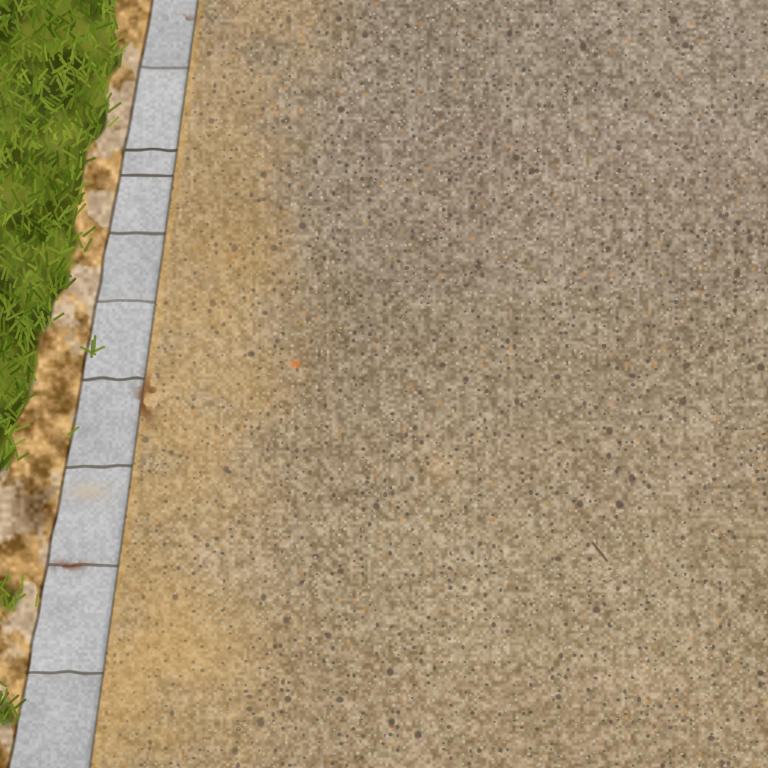
Give the GLSL for this texture, as a three.js fragment shader.

```glsl
// A sandy asphalt path with a pale stone kerb, a dirt verge and grass.
// Slanted lines split the regions; layered value noise, scattered pebbles
// and blades grown from jittered cells give each its surface.
varying vec2 vUv;

float hash(vec2 p) {
  return fract(sin(dot(p, vec2(127.1, 311.7))) * 43758.5453);
}

vec2 hash2(vec2 p) {
  return vec2(hash(p), hash(p + 37.7));
}

float noise(vec2 p) {
  vec2 i = floor(p), f = fract(p);
  f = f * f * (3.0 - 2.0 * f);
  return mix(mix(hash(i), hash(i + vec2(1.0, 0.0)), f.x),
             mix(hash(i + vec2(0.0, 1.0)), hash(i + 1.0), f.x), f.y);
}

float fbm(vec2 p) {
  float sum = 0.0, amp = 0.53;
  for (int i = 0; i < 4; i++) {
    sum += amp * noise(p);
    p = p * 2.03 + 17.3;
    amp *= 0.5;
  }
  return sum;
}

float segment(vec2 p, vec2 a, vec2 b) {
  vec2 d = b - a;
  return length(p - a - d * clamp(dot(p - a, d) / dot(d, d), 0.0, 1.0));
}

float blob(vec2 p, vec2 center, vec2 radius) {
  vec2 q = (p - center) / radius;
  return exp(-dot(q, q));
}

// Coverage of small stones, one candidate in each grid cell
float pebbles(vec2 p, float scale, float density, float seed) {
  vec2 g = p * scale, cell = floor(g) + seed;
  vec2 q = fract(g) - 0.3 - 0.4 * hash2(cell);
  float radius = mix(0.12, 0.3, hash(cell + 5.1));
  q.y *= mix(0.7, 1.4, hash(cell + 9.4));
  return step(hash(cell + 2.3), density) * smoothstep(radius + 0.12, radius - 0.12, length(q));
}

vec3 road(vec2 p, float fromKerb) {
  float broad = fbm(p * 7.0);
  vec3 col = mix(vec3(0.655, 0.575, 0.455), vec3(0.605, 0.545, 0.475), smoothstep(0.1, 1.0, p.y));
  float sand = smoothstep(0.25, 0.06, fromKerb + 0.13 * (broad - 0.5));
  sand *= mix(0.95, 0.5, p.y) * smoothstep(0.15, 0.65, fbm(p * vec2(8.0, 12.0) + 4.0));
  sand += 0.45 * blob(p, vec2(0.28, 0.11), vec2(0.09, 0.1));
  sand += 0.3 * blob(p, vec2(0.31, 0.56), vec2(0.06, 0.13));
  sand += 0.35 * blob(p, vec2(0.57, 0.39), vec2(0.025));
  sand -= 0.35 * blob(p, vec2(0.22, 0.3), vec2(0.05, 0.06));
  sand += 0.6 * smoothstep(0.014, 0.002, fromKerb);
  sand = clamp(sand, 0.0, 1.0);
  col = mix(col, vec3(0.755, 0.625, 0.42), sand);
  col -= 0.035 * blob(p, vec2(0.43, 0.6), vec2(0.06, 0.12));
  col += 0.09 * (broad - 0.5);
  float rough = mix(1.0, 0.55, sand);
  col += rough * (0.2 * (noise(p * 260.0) - 0.5) + 0.13 * (noise(p * 120.0) - 0.5));
  col = mix(col, vec3(0.3, 0.27, 0.25), rough * 0.6 * pebbles(p, 105.0, 0.18, 3.0));
  col = mix(col, vec3(0.34, 0.29, 0.25), rough * 0.7 * pebbles(p, 60.0, 0.05, 71.0));
  col = mix(col, vec3(0.82, 0.77, 0.68), rough * 0.6 * pebbles(p, 130.0, 0.14, 23.0));
  col = mix(col, vec3(0.8, 0.58, 0.32), 0.4 * pebbles(p, 85.0, 0.06, 47.0));
  float twig = segment(p, vec2(0.772, 0.293), vec2(0.79, 0.27));
  col = mix(col, vec3(0.31, 0.26, 0.2), 0.7 * smoothstep(0.003, 0.0, twig));
  return mix(col, vec3(0.9, 0.48, 0.2), blob(p, vec2(0.385, 0.526), vec2(0.005, 0.004)));
}

float joint(float y, float at, float strength) {
  return strength * smoothstep(0.0032, 0.0006, abs(y - at));
}

vec3 kerb(vec2 p, float across) {
  float y = p.y + 0.004 * (noise(p * 45.0) - 0.5);
  float gaps = max(joint(y, 0.805, 0.9), joint(y, 0.913, 0.45)), slab = step(0.805, y) + step(0.913, y);
  for (int i = 0; i < 7; i++) {
    float k = float(i), at = 0.124 + 0.147 * k - 0.0065 * k * k;
    gaps = max(gaps, joint(y, at, 0.45 + 0.4 * hash(vec2(k, 8.0))));
    slab += step(at, y);
  }
  vec3 col = vec3(0.735, 0.735, 0.735) + 0.05 * (hash(vec2(slab, 3.0)) - 0.5);
  col += 0.09 * (fbm(p * 25.0) - 0.5) + 0.1 * (noise(p * 250.0) - 0.5);
  col = mix(col, vec3(0.8, 0.72, 0.6), 0.6 * blob(p, vec2(0.115, 0.36), vec2(0.025, 0.012)));
  col *= 1.0 - 0.15 * smoothstep(0.9, 1.0, across);
  return mix(col, vec3(0.34, 0.31, 0.27), gaps);
}

vec3 verge(vec2 p) {
  vec3 col = mix(vec3(0.5, 0.37, 0.19), vec3(0.83, 0.67, 0.44), smoothstep(0.25, 0.7, fbm(p * 38.0)));
  float stones = smoothstep(0.5, 0.62, fbm(p * vec2(30.0, 22.0) + 9.0));
  col = mix(col, vec3(0.79, 0.71, 0.61), 0.8 * stones);
  col = mix(col, vec3(0.33, 0.22, 0.1), 0.7 * blob(p, vec2(0.045, 0.335), vec2(0.025, 0.035)));
  return col + 0.2 * (noise(p * 170.0) - 0.5);
}

// Where grass takes root: the lawn, tufts and a few weeds
float lawn(vec2 p) {
  float t = 1.0 - p.y;
  float edge = 0.155 - 0.12 * t - 0.2 * t * t + 0.035 * (noise(p * 25.0) - 0.5);
  float tufts = blob(p, vec2(0.01, 0.22), vec2(0.025)) + blob(p, vec2(0.008, 0.07), vec2(0.018, 0.025));
  float weeds = blob(p, vec2(0.092, 0.432), vec2(0.009)) + blob(p, vec2(0.118, 0.54), vec2(0.008));
  return max(smoothstep(0.012, -0.012, p.x - edge), 0.8 * tufts + 0.5 * weeds);
}

vec3 grass(vec3 col, vec2 p) {
  float clump = fbm(p * 24.0);
  vec3 soil = mix(vec3(0.17, 0.22, 0.03), vec3(0.42, 0.46, 0.13), smoothstep(0.3, 0.7, clump));
  col = mix(col, soil, 0.9 * smoothstep(0.3, 0.9, lawn(p)));
  for (int n = 0; n < 8; n++) {
    for (int k = 0; k < 9; k++) {
      vec2 cell = floor(p * 45.0) + vec2(mod(float(k), 3.0), floor(float(k) / 3.0)) - 1.0;
      vec2 seed = cell + float(n) * 19.7;
      vec2 root = (cell + hash2(seed)) / 45.0;
      float lean = 2.4 * (hash(seed + 4.2) - 0.5);
      vec2 tip = root + mix(0.011, 0.022, hash(seed + 6.6)) * vec2(sin(lean), cos(lean));
      float cover = smoothstep(0.0026, 0.0006, segment(p, root, tip)) * step(hash(seed + 8.8) + 0.02, lawn(root));
      float light = hash(seed + 1.9) * 0.65 + 0.5 * noise(root * 28.0) - 0.1;
      col = mix(col, mix(vec3(0.22, 0.31, 0.04), vec3(0.57, 0.64, 0.22), light), 0.85 * cover);
    }
  }
  return col;
}

void main() {
  vec2 p = vUv;
  float left = 0.013 + 0.186 * p.y + 0.003 * (noise(p * 30.0) - 0.5);
  float right = 0.117 + 0.141 * p.y;
  vec3 col = mix(verge(p), kerb(p, (p.x - left) / (right - left)), smoothstep(-0.0015, 0.0015, p.x - left));
  col = mix(col, road(p, p.x - right), smoothstep(-0.0015, 0.0015, p.x - right));
  // Shadowed seams on both sides of the kerb
  col *= 1.0 - 0.4 * smoothstep(0.004, 0.0, abs(p.x - left + 0.001));
  col *= 1.0 - 0.28 * smoothstep(0.003, 0.0, abs(p.x - right));
  // Dry reddish weeds by the kerb
  float dry = blob(p, vec2(0.191, 0.479), vec2(0.012, 0.025)) + 0.7 * blob(p, vec2(0.09, 0.264), vec2(0.022, 0.007));
  dry += 0.7 * blob(p, vec2(0.235, 0.975), vec2(0.016, 0.005));
  col = mix(col, vec3(0.42, 0.25, 0.14), clamp(dry * smoothstep(0.3, 0.65, noise(p * 130.0)), 0.0, 0.85));
  if (p.x < 0.22) col = grass(col, p);
  gl_FragColor = vec4(col, 1.0);
}
```
